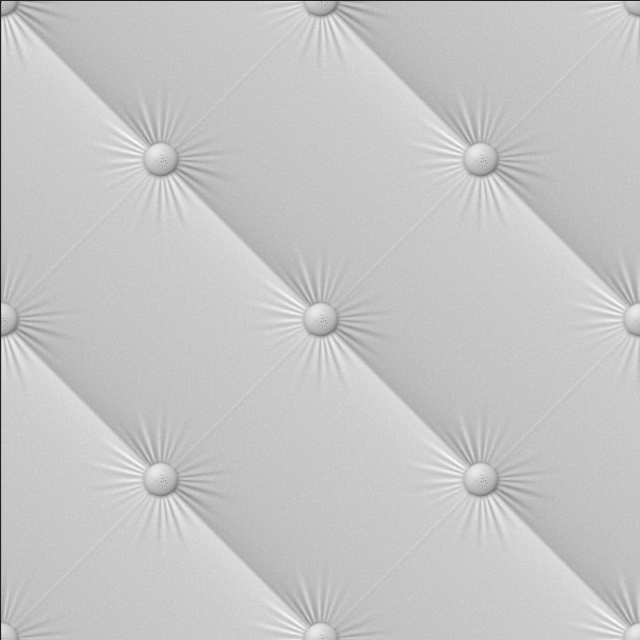
Give the GLSL for this pattern, as a WebGL 1 fragment shader.

```glsl
precision highp float;

// Tufted upholstery: diamond cushions lit from the upper right, meeting at
// buttons on a diagonal lattice. Folds are layered sines in polar coordinates
// around the nearest button; the fabric grain is cellular noise.

uniform vec2 u_resolution;

vec2 hash2(vec2 p) {
  return fract(sin(vec2(dot(p, vec2(127.1, 311.7)), dot(p, vec2(269.5, 183.3)))) * 4375.85);
}

// Distance to the nearest scattered point
float cellular(vec2 p) {
  vec2 cell = floor(p);
  float nearest = 2.0;
  for (int j = -1; j <= 1; j++) {
    for (int i = -1; i <= 1; i++) {
      vec2 c = cell + vec2(float(i), float(j));
      nearest = min(nearest, length(c + hash2(c) - p));
    }
  }
  return nearest;
}

// Cushion tone across the lit axis, with creases along both seam directions
float cushion(vec2 diag, float r, float pixel) {
  vec2 f = fract(diag);
  vec2 edge = min(f, 1.0 - f);
  float t = 2.0 * f.x - 1.0;
  float slope = 0.035 * t + 0.045 * pow(abs(t), 5.0) * sign(t);
  float groove = 0.09 * exp(-f.x * 26.0) * exp(-r * 14.0);
  float tone = 0.78 + (slope - groove) * smoothstep(0.0, max(0.008, 3.0 * pixel), edge.x);
  float side = f.y < 0.5 ? f.y : f.y - 1.0;
  float stitch = exp(-pow(side / 0.005, 2.0)) - 0.6 * exp(-pow((side - 0.012) / 0.006, 2.0));
  return tone + 0.028 * stitch;
}

// Puckers that fan out from a button, one fan per adjoining cushion
float folds(vec2 d, float r) {
  float angle = atan(d.y, d.x);
  float quarter = floor(angle / 1.5708 + 0.5);
  float phi = angle - quarter * 1.5708;
  float fan = mod(quarter, 4.0);
  float s = sin(29.0 * phi + 2.1 * fan + 0.9 * sin(8.0 * phi + 1.7 * fan) + 5.0 * r);
  float wave = 0.65 * s - 0.7 * pow(0.5 - 0.5 * s, 3.0) + 0.1;
  float reach = 0.125 + 0.022 * sin(17.0 * phi + 2.6 * fan);
  float fade = smoothstep(0.022, 0.042, r) * pow(1.0 - smoothstep(0.03, reach, r), 1.3);
  float facing = (cos(angle) - sin(angle)) * 0.7071;
  return 0.125 * wave * fade * facing * smoothstep(0.0, 0.35, cos(2.0 * phi));
}

// Domed button with a soft highlight, shaded lower rim and worn specks
float button(vec2 n) {
  float r2 = min(dot(n, n), 1.0);
  float tone = 0.79 + 0.12 * dot(n, vec2(-0.45, 0.89));
  tone += 0.06 * exp(-5.0 * dot(n - vec2(-0.3, 0.4), n - vec2(-0.3, 0.4)));
  tone -= r2 * r2 * r2 * (0.1 + 0.16 * max(dot(n, vec2(0.4, -0.92)), 0.0));
  float worn = exp(-6.0 * dot(n - vec2(0.1, -0.1), n - vec2(0.1, -0.1)));
  return tone - 0.2 * worn * (1.0 - smoothstep(0.1, 0.38, cellular(n * 8.0 + 3.0)));
}

void main() {
  vec2 uv = gl_FragCoord.xy / u_resolution;
  float pixel = 1.0 / min(u_resolution.x, u_resolution.y);

  // Diagonal lattice and offset from its nearest button
  vec2 p = uv - vec2(0.0015, 0.0005);
  vec2 diag = 2.0 * vec2(p.x + p.y, p.x - p.y);
  vec2 node = floor(diag + 0.5);
  vec2 d = p - 0.25 * vec2(node.x + node.y, node.x - node.y);
  float r = length(d);

  // Cloth with folds and fine grain
  float tone = cushion(diag, r, pixel) + folds(d, r);
  tone += 0.035 * (cellular(uv * 230.0) - 0.47);

  // Gathered corners and contact shadow around the button
  vec2 tab = abs(d) - vec2(0.0185, 0.0215);
  tone += 0.07 * exp(-dot(tab, tab) / 0.000012) * sign(d.y);
  tone -= 0.17 * exp(-pow((r - 0.026) / 0.0035, 2.0)) * (0.65 - 0.35 * d.y / max(r, 0.001));

  // Button over cloth
  float cover = 1.0 - smoothstep(-pixel, pixel, r - 0.0258);
  tone = mix(tone, button(d / 0.0258), cover);

  // Thin dark border on the left and top
  float inset = min(uv.x - 0.0019, 1.0 - uv.y - 0.0015);
  tone = mix(0.13, tone, smoothstep(-0.5 * pixel, 0.5 * pixel, inset));

  gl_FragColor = vec4(vec3(tone), 1.0);
}
```
